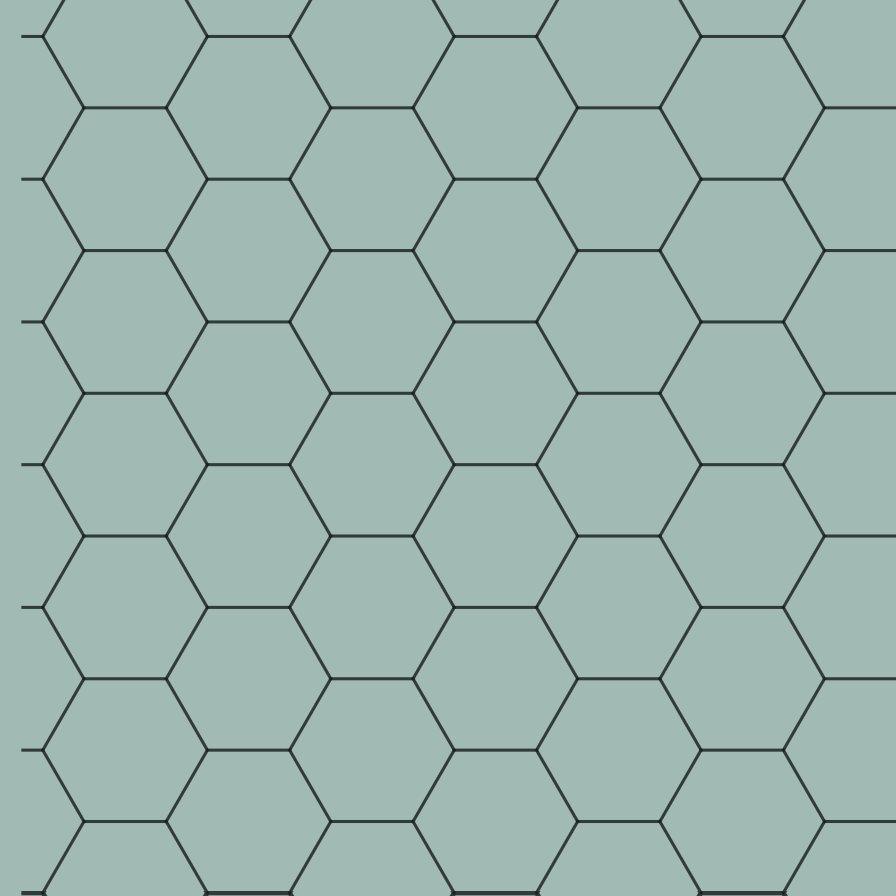
This pattern is drawn by a WebGL 2 fragment shader. Its source:

```glsl
#version 300 es
precision highp float;
// Thin dark honeycomb outline of flat-topped hexagons on a grey-green ground.

#define PERIOD vec2(0.2755, 0.1593)   // two columns wide, one cell high
#define CELL_CENTRE vec2(0.1396, 0.8)
#define LINE_HALF_WIDTH 0.00172
#define JOINT_RADIUS 0.0022
#define LEFT_MARGIN 0.0238
#define BOTTOM_EXTRA 0.0010
#define GROUND vec3(0.637, 0.729, 0.706)
#define INK vec3(0.19, 0.235, 0.225)
#define JOINT_INK vec3(0.10, 0.125, 0.12)

uniform vec2 u_resolution;
out vec4 fragColor;

// Offset from the nearest centre of a rectangular lattice, folded to one quadrant.
vec2 foldToCell(vec2 p) {
    return abs(p - PERIOD * round(p / PERIOD));
}

// Distance to the hexagon outline, positive inside.
float insideDistance(vec2 q, float side, float halfHeight) {
    vec2 slantNormal = normalize(vec2(halfHeight, 0.5 * side));
    return min(halfHeight - q.y, dot(vec2(side, 0.0) - q, slantNormal));
}

float coverage(float signedDistance, float pixel) {
    return clamp(0.5 - signedDistance / pixel, 0.0, 1.0);
}

void main() {
    vec2 p = gl_FragCoord.xy / u_resolution.y;
    float pixel = 1.0 / u_resolution.y;
    float side = PERIOD.x / 3.0;
    float halfHeight = 0.5 * PERIOD.y;

    // Two interleaved lattices make the honeycomb; keep the enclosing cell.
    vec2 even = foldToCell(p - CELL_CENTRE);
    vec2 odd = foldToCell(p - CELL_CENTRE - 0.5 * PERIOD);
    float evenInside = insideDistance(even, side, halfHeight);
    float oddInside = insideDistance(odd, side, halfHeight);
    vec2 cell = evenInside > oddInside ? even : odd;
    float edge = abs(max(evenInside, oddInside));

    // Corners where three lines meet.
    float joint = min(length(cell - vec2(side, 0.0)),
                      length(cell - vec2(0.5 * side, halfHeight)));

    // The lowest row of lines is slightly heavier.
    float halfWidth = LINE_HALF_WIDTH + BOTTOM_EXTRA * (1.0 - step(0.006, p.y));

    // Lines stop at the left margin.
    float visible = coverage(LEFT_MARGIN - p.x, pixel);
    float line = visible * coverage(edge - halfWidth, pixel);
    float dot3 = visible * line * (1.0 - smoothstep(0.3, 1.4, joint / JOINT_RADIUS));

    vec3 colour = mix(GROUND, INK, line);
    colour = mix(colour, JOINT_INK, dot3);
    fragColor = vec4(colour, 1.0);
}
```
